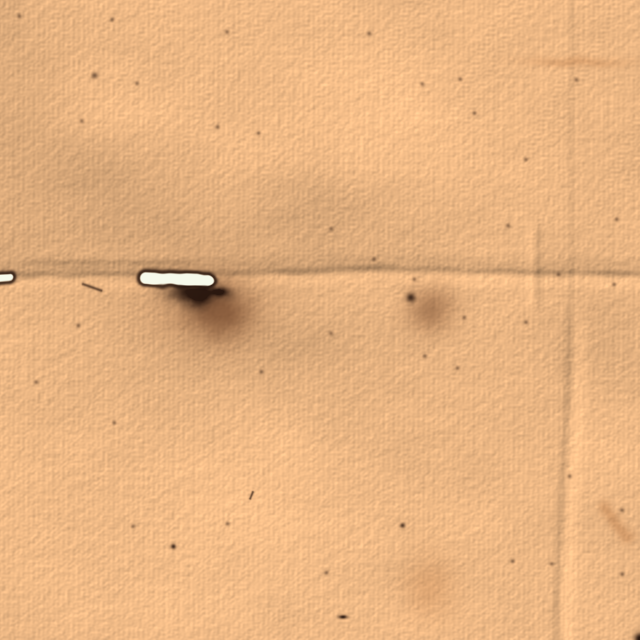
Reproduce this texture procedurally as a three.js fragment shader.

```glsl
// Draws aged tan paper with a torn horizontal fold, vertical creases, stains and specks.
varying vec2 vUv;

const vec3 PAPER = vec3(0.925, 0.718, 0.518);
const vec3 STAIN = vec3(0.46, 0.29, 0.18);
const vec3 SCORCH = vec3(0.13, 0.065, 0.04);
const vec3 HOLE = vec3(0.97, 0.98, 0.92);
const vec3 RUST = vec3(0.68, 0.43, 0.24);
const float MOTTLE = 0.10;    // strength of the broad cloudy tone
const float EMBOSS = 0.20;    // strength of the lit paper grain
const float WEAVE = 0.016;    // strength of the fine vertical ribs
const float RIBS = 128.0;     // ribs across the sheet
const float SPECK_CELLS = 13.0;

float hash(vec2 p) {
  return fract(sin(dot(p, vec2(127.1, 311.7))) * 43758.5453);
}

float noise(vec2 p) {
  vec2 i = floor(p), f = fract(p);
  f = f * f * (3.0 - 2.0 * f);
  return mix(mix(hash(i), hash(i + vec2(1.0, 0.0)), f.x),
             mix(hash(i + vec2(0.0, 1.0)), hash(i + vec2(1.0, 1.0)), f.x), f.y);
}

float fbm(vec2 p) {
  float sum = 0.0, amp = 0.5;
  for (int i = 0; i < 4; i++) {
    sum += amp * noise(p);
    p = p * 2.03 + 17.3;
    amp *= 0.5;
  }
  return sum;
}

// Soft elliptical spot
float blob(vec2 p, vec2 center, vec2 radius) {
  vec2 d = (p - center) / radius;
  return exp(-dot(d, d));
}

// Soft line profile around zero
float ridge(float d, float width) {
  return exp(-d * d / (width * width));
}

// Smooth window between two limits
float span(float x, float lo, float hi, float soft) {
  return smoothstep(lo - soft, lo + soft, x) * (1.0 - smoothstep(hi - soft, hi + soft, x));
}

float segment(vec2 p, vec2 a, vec2 b) {
  vec2 ab = b - a;
  return length(p - a - ab * clamp(dot(p - a, ab) / dot(ab, ab), 0.0, 1.0));
}

float grain(vec2 p) {
  return 0.6 * noise(p * vec2(125.0, 140.0)) + 0.4 * noise(p * vec2(240.0, 270.0) + 31.0);
}

void main() {
  vec2 p = vUv;
  vec2 wob = p + 0.014 * (vec2(fbm(p * 32.0), fbm(p * 32.0 + 40.0)) - 0.47);

  // Broad tone: clouds, darker bands and paler patches
  float tone = 1.0 + MOTTLE * (fbm(p * vec2(5.0, 7.0) + 3.0) - 0.47);
  tone += 0.05 * (fbm(p * vec2(16.0, 38.0)) - 0.47);
  tone -= 0.09 * blob(p, vec2(0.11, 0.74), vec2(0.15, 0.07));
  tone -= 0.07 * blob(p, vec2(0.50, 0.69), vec2(0.13, 0.07));
  tone -= 0.07 * blob(p, vec2(0.25, 0.63), vec2(0.45, 0.06));
  tone -= 0.08 * blob(p, vec2(0.46, 0.45), vec2(0.22, 0.09));
  tone -= 0.07 * blob(p, vec2(0.93, 0.48), vec2(0.10, 0.10));
  tone -= 0.07 * blob(p, vec2(0.0, 0.95), vec2(0.10, 0.25));
  tone += 0.05 * blob(p, vec2(0.20, 0.82), vec2(0.14, 0.06));
  tone += 0.05 * blob(p, vec2(0.58, 0.82), vec2(0.22, 0.10));
  tone += 0.05 * blob(p, vec2(0.30, 0.15), vec2(0.40, 0.16));

  // Grain lit from the upper left, and woven ribs
  vec2 lit = vec2(-0.0022, 0.0022);
  tone += EMBOSS * (grain(p) - grain(p + lit));
  tone += WEAVE * sin(p.x * RIBS * 6.2832) * (0.5 + noise(p * vec2(20.0, 150.0)));

  // Horizontal fold with a shaded groove and a bright lower lip
  float foldY = 0.571 + 0.009 * blob(p, vec2(0.62, p.y), vec2(0.24, 1.0)) + 0.003 * (noise(vec2(p.x * 28.0, 2.0)) - 0.5);
  float fd = p.y - foldY;
  float worn = 0.6 + 0.8 * noise(vec2(p.x * 22.0, 9.0));
  tone -= 0.17 * worn * ridge(fd, 0.0055) + 0.07 * ridge(fd - 0.012, 0.014);
  tone += 0.06 * ridge(fd + 0.015, 0.010);
  tone -= 0.10 * ridge(p.y - 0.590, 0.004) * span(p.x, 0.04, 0.30, 0.02);

  // Vertical creases at the right
  float cd = p.x - mix(0.873, 0.893, smoothstep(0.0, 0.5, p.y));
  float lower = 1.0 - smoothstep(0.47, 0.55, p.y);
  tone += lower * (0.07 * ridge(cd - 0.013, 0.014) - 0.12 * ridge(cd + 0.004, 0.007));
  tone -= (1.0 - lower) * 0.05 * ridge(cd, 0.005);
  float shortCrease = span(p.y, 0.52, 0.65, 0.02);
  tone += shortCrease * (0.07 * ridge(p.x - 0.829, 0.007) - 0.09 * ridge(p.x - 0.841, 0.006));
  vec3 color = PAPER * tone;

  // Brown stains and faint rusty smudges
  float stain = 0.62 * blob(wob, vec2(0.345, 0.512), vec2(0.047, 0.040));
  stain += 0.50 * blob(wob, vec2(0.673, 0.518), vec2(0.036, 0.034));
  stain += 0.25 * blob(wob, vec2(0.32, 0.52), vec2(0.09, 0.06));
  color = mix(color, STAIN, min(stain, 0.8));
  float rust = 0.30 * blob(wob, vec2(0.90, 0.903), vec2(0.075, 0.008)) + 0.25 * blob(wob, vec2(0.67, 0.08), vec2(0.04, 0.05));
  rust += 0.35 * ridge(segment(wob, vec2(0.945, 0.205), vec2(0.98, 0.16)), 0.010);
  color = mix(color, RUST, rust);

  // Scorched underside of the tear
  float scorch = blob(wob, vec2(0.305, 0.542), vec2(0.040, 0.014)) + 0.8 * blob(wob, vec2(0.345, 0.543), vec2(0.013, 0.007));
  scorch += 0.65 * blob(wob, vec2(0.312, 0.527), vec2(0.016, 0.014)) + 0.8 * blob(p, vec2(0.642, 0.535), vec2(0.007));
  color = mix(color, SCORCH, min(scorch, 0.93));

  // Scattered faint specks
  vec2 cell = floor(p * SPECK_CELLS);
  vec2 seat = 0.2 + 0.6 * vec2(hash(cell + 5.0), hash(cell + 8.0));
  float speck = 0.4 * step(0.82, hash(cell)) * ridge(length(fract(p * SPECK_CELLS) - seat), 0.045);
  // Larger marks and the dark corner
  speck += 0.8 * blob(p, vec2(0.271, 0.146), vec2(0.004)) + 0.9 * blob(p, vec2(0.536, 0.036), vec2(0.007, 0.003));
  speck += 0.7 * blob(p, vec2(0.629, 0.179), vec2(0.004)) + 0.5 * blob(p, vec2(0.148, 0.882), vec2(0.005));
  speck += 0.6 * ridge(segment(p, vec2(0.391, 0.221), vec2(0.395, 0.231)), 0.002) + blob(p, vec2(1.0, 0.002), vec2(0.009));
  speck += 0.6 * ridge(segment(p, vec2(0.130, 0.556), vec2(0.158, 0.546)), 0.0025);
  color = mix(color, SCORCH, min(speck, 0.95));

  // Torn openings with dark rims
  float rough = 0.004 * (noise(p * 75.0) - 0.5);
  float tear = segment(p, vec2(0.228, 0.565), vec2(0.324, 0.562)) - 0.009 + rough;
  float notch = segment(p, vec2(-0.02, 0.565), vec2(0.016, 0.568)) - 0.005 + rough;
  float gap = min(tear, notch);
  color = mix(color, SCORCH, 0.8 * ridge(gap - 0.002, 0.004));
  color = mix(color, HOLE, 1.0 - smoothstep(-0.002, 0.0015, gap));
  gl_FragColor = vec4(clamp(color, 0.0, 1.0), 1.0);
}
```
